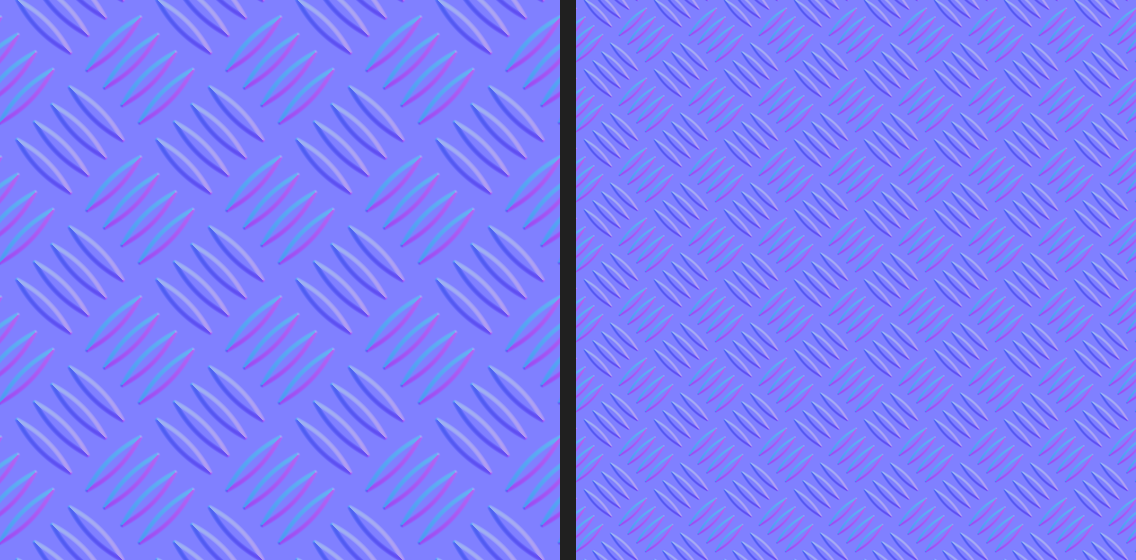
Left: one tile. Right: repeated 2 by 2.
A Shadertoy shader for this texture map:

```glsl
// Tangent-space normal map of diamond tread plate: groups of four pointed bars,
// alternating between the two diagonals. Bars are vesica distance fields turned
// into a bevelled height, whose finite differences give the normal.

// Signed distance to a pointed lens standing along y.
float lensDistance(vec2 p, float halfWidth, float halfLength) {
    p = abs(p);
    float radius = (halfLength * halfLength + halfWidth * halfWidth) / (2.0 * halfWidth);
    float offset = radius - halfWidth;
    return (p.y - halfLength) * offset > p.x * halfLength
        ? length(p - vec2(0.0, halfLength))
        : length(p + vec2(offset, 0.0)) - radius;
}

// Nearest of four parallel bars; "stacking" is the unit direction across them.
float barGroup(vec2 p, vec2 center, vec2 stacking) {
    vec2 q = fract(p - center + 0.5) - 0.5;
    float across = dot(q, stacking);
    float along = dot(q, vec2(-stacking.y, stacking.x));
    float spacing = 0.125 * sqrt(2.0);
    float bar = clamp(floor(across / spacing) + 0.5, -1.5, 1.5);
    return lensDistance(vec2(across - bar * spacing, along), 0.041, 0.265);
}

// Plate height in cell units, with a soft bevel around each bar.
float plateHeight(vec2 p) {
    float diagonal = sqrt(0.5);
    float falling = barGroup(p, vec2(0.5, 0.0), vec2(diagonal, diagonal));
    float rising = barGroup(p, vec2(0.0, 0.5), vec2(diagonal, -diagonal));
    return 0.0146 * (1.0 - smoothstep(-0.021, 0.021, min(falling, rising)));
}

void mainImage(out vec4 fragColor, in vec2 fragCoord) {
    const float repeats = 4.0;
    vec2 p = repeats * fragCoord / iResolution.xy;

    // Central differences, never finer than half a pixel
    float stepSize = max(0.004, 0.5 * repeats / iResolution.y);
    vec2 e = vec2(stepSize, 0.0);
    vec2 slope = vec2(plateHeight(p + e.xy) - plateHeight(p - e.xy),
                      plateHeight(p + e.yx) - plateHeight(p - e.yx)) / (2.0 * stepSize);

    // Pack the unit normal into colour
    vec3 normal = normalize(vec3(-slope, 1.0));
    fragColor = vec4(0.5 + 0.5 * normal, 1.0);
}
```
